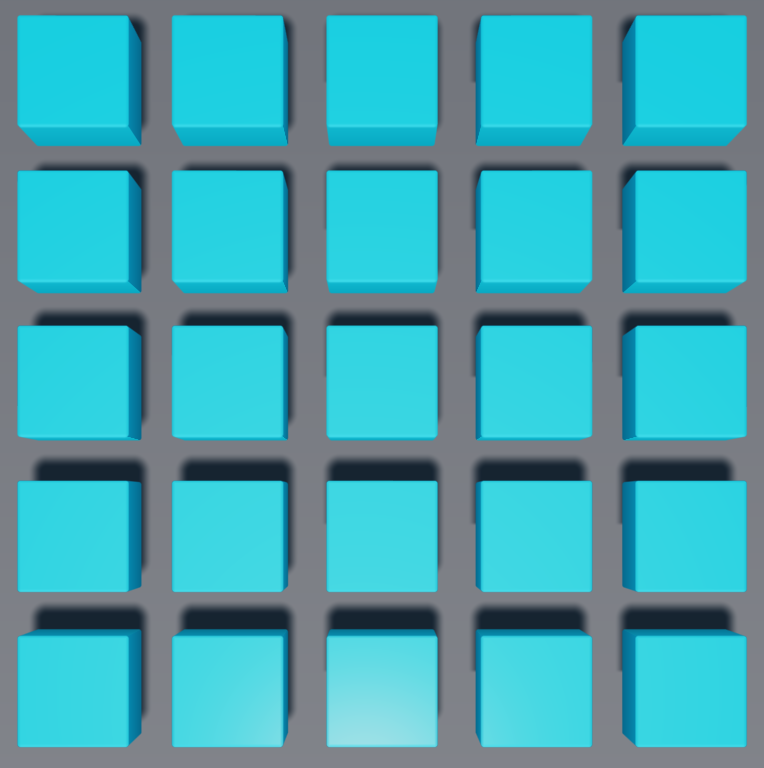
A Shadertoy shader for this pattern:

```glsl
// Five by five grid of cyan cubes seen from above in perspective, with soft shadows on grey.
#define COUNT 5.0
#define PITCH vec2(0.2012, 0.2020)
#define FIRST vec2(0.0951, 0.0996)
#define HALF_SIZE 0.0725
#define CORNER 0.004
#define VANISH vec2(0.492, 0.341)
#define BASE_SCALE 0.949
#define SHADOW_SHIFT vec2(0.002, 0.026)
#define SHADOW_HALF vec2(0.0755, 0.0770)
#define SHADOW_BLUR 0.010
#define DEPTH_STEPS 16

float roundedBox(vec2 p, vec2 halfSize, float radius) {
    vec2 q = abs(p) - halfSize + radius;
    return length(max(q, 0.0)) + min(max(q.x, q.y), 0.0) - radius;
}

// Centre of the grid cell nearest to p
vec2 cellCenter(vec2 p) {
    vec2 index = clamp(round((p - FIRST) / PITCH), 0.0, COUNT - 1.0);
    return FIRST + index * PITCH;
}

// Silhouette: the square face swept from the top plane down to the ground
float cubeDistance(vec2 p, vec2 center) {
    float d = 1.0;
    for (int i = 0; i <= DEPTH_STEPS; i++) {
        float depth = mix(1.0, 1.0 / BASE_SCALE, float(i) / float(DEPTH_STEPS));
        vec2 q = VANISH + (p - VANISH) * depth;
        d = min(d, roundedBox(q - center, vec2(HALF_SIZE), CORNER));
    }
    return d;
}

vec3 groundColor(vec2 p) {
    vec3 ground = mix(vec3(0.505, 0.515, 0.540), vec3(0.445, 0.457, 0.485), p.y);

    // Shadows live on the ground plane, which lies deeper than the top faces
    vec2 g = VANISH + (p - VANISH) / BASE_SCALE;
    vec2 center = cellCenter(g - SHADOW_SHIFT);
    vec2 local = g - center;
    float d = roundedBox(local - SHADOW_SHIFT, SHADOW_HALF, 0.016);
    float shadow = 1.0 - smoothstep(-SHADOW_BLUR, SHADOW_BLUR, d);

    // The strip left of each cube stops halfway down
    float leftStrip = 1.0 - smoothstep(-0.073, -0.070, local.x);
    float lowerPart = 1.0 - smoothstep(0.012, 0.018, local.y);
    shadow *= 1.0 - leftStrip * lowerPart;
    return mix(ground, vec3(0.085, 0.140, 0.190), shadow);
}

vec3 topColor(vec2 p) {
    float falloff = smoothstep(0.0, 1.05, length(p - vec2(0.47, 0.10)));
    vec3 color = mix(vec3(0.27, 0.85, 0.89), vec3(0.09, 0.81, 0.88), falloff);
    vec2 glare = (p - vec2(0.475, 0.0)) / vec2(0.16, 0.13);
    return mix(color, vec3(0.75, 0.89, 0.91), 0.75 * exp(-dot(glare, glare)));
}

vec3 cubeColor(vec2 p, vec2 center, float aa) {
    vec2 ray = p - VANISH;
    vec2 facing = vec2(ray.x < 0.0 ? -1.0 : 1.0, ray.y < 0.0 ? -1.0 : 1.0);
    vec2 safeRay = facing * max(abs(ray), 0.0001);

    // Depth at which the view ray enters each pair of side planes
    vec2 entry = (center - VANISH - facing * HALF_SIZE) / safeRay;
    float depth = clamp((max(entry.x, entry.y) - 1.0) / (1.0 / BASE_SCALE - 1.0), 0.0, 1.0);
    vec3 sideX = mix(vec3(0.02, 0.53, 0.68), vec3(0.02, 0.41, 0.55), depth);
    vec3 sideY = ray.y > 0.0
        ? mix(vec3(0.06, 0.72, 0.81), vec3(0.03, 0.66, 0.76), depth)
        : mix(vec3(0.03, 0.55, 0.68), vec3(0.02, 0.45, 0.57), depth);
    vec3 side = mix(sideY, sideX, smoothstep(-0.004, 0.004, entry.x - entry.y));

    // Top face with a soft bevel, dimmer at the left and right rims
    vec2 local = p - center;
    float d = roundedBox(local, vec2(HALF_SIZE), CORNER);
    vec3 top = topColor(p);
    float rimX = smoothstep(HALF_SIZE - 0.005, HALF_SIZE, abs(local.x));
    float rimUp = smoothstep(HALF_SIZE - 0.004, HALF_SIZE, local.y);
    top = mix(top, vec3(0.05, 0.72, 0.82), 0.5 * max(rimX, rimUp));
    vec3 color = mix(top, side, smoothstep(-aa, aa, d));

    // Bright line along the lower edge
    float lowerEdge = 1.0 - smoothstep(0.0, 0.004, abs(local.y + HALF_SIZE - 0.001));
    float inside = 1.0 - smoothstep(HALF_SIZE - 0.006, HALF_SIZE, abs(local.x));
    return mix(color, vec3(0.27, 0.87, 0.93), 0.6 * lowerEdge * inside);
}

void mainImage(out vec4 fragColor, in vec2 fragCoord) {
    vec2 p = fragCoord / iResolution.y;
    float aa = 1.0 / iResolution.y;
    vec2 center = cellCenter(p);
    float cube = 1.0 - smoothstep(-aa, aa, cubeDistance(p, center));
    vec3 color = mix(groundColor(p), cubeColor(p, center, aa), cube);
    fragColor = vec4(color, 1.0);
}
```
